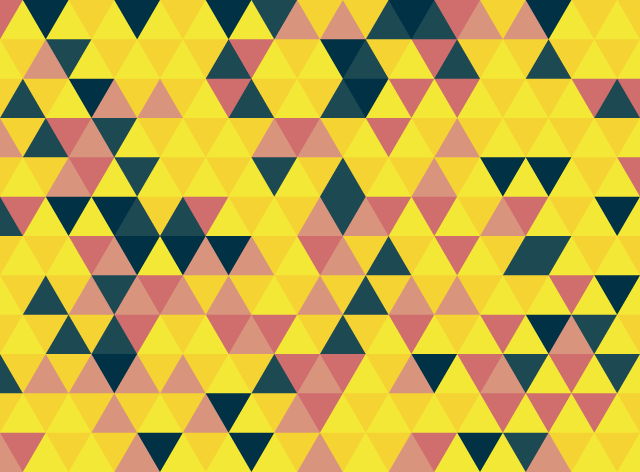
This pattern is drawn by a Shadertoy shader. Its source:

```glsl
const vec2 REPEATS = vec2(14.0, 12.0);   // triangles across, rows down
const float DARK_SHARE = 0.18;
const float ROSE_SHARE = 0.26;
const float DEEP_SHARE = 0.6;            // navy among dark down triangles
const int SAMPLES = 4;                   // smoothing samples per axis
const float SEED = 3.7;

const vec3 LEMON  = vec3(0.955, 0.910, 0.212);
const vec3 GOLD   = vec3(0.960, 0.828, 0.200);
const vec3 SALMON = vec3(0.850, 0.580, 0.490);
const vec3 ROSE   = vec3(0.815, 0.430, 0.430);
const vec3 TEAL   = vec3(0.112, 0.285, 0.325);
const vec3 NAVY   = vec3(0.000, 0.192, 0.270);

float hash(vec3 p) {
    return fract(sin(dot(p, vec3(127.1, 311.7, 74.7)) + SEED) * 43758.545);
}

// Each direction has its own light, rosy and dark shade
vec3 triangleColour(vec2 cell, bool pointsDown) {
    float side = pointsDown ? 1.0 : 0.0;
    float pick = hash(vec3(cell, side));
    if (pick < DARK_SHARE) {
        bool deep = pointsDown && hash(vec3(cell, 2.0)) < DEEP_SHARE;
        return deep ? NAVY : TEAL;
    }
    if (pick < DARK_SHARE + ROSE_SHARE) return pointsDown ? ROSE : SALMON;
    return pointsDown ? GOLD : LEMON;
}

vec3 tiling(vec2 uv) {
    vec2 p = uv * REPEATS;
    float row = floor(p.y);
    float rise = p.y - row;

    // Alternate rows shift by half a base; shear turns each pair into a square
    float shift = 0.5 * (1.0 - mod(row, 2.0));
    float sheared = p.x - shift - 0.5 * rise;
    vec2 cell = vec2(floor(sheared), row);
    bool pointsDown = fract(sheared) + rise > 1.0;
    return triangleColour(cell, pointsDown);
}

void mainImage(out vec4 fragColor, in vec2 fragCoord) {
    // Average a grid of samples to smooth the edges
    vec3 sum = vec3(0.0);
    for (int y = 0; y < SAMPLES; y++) {
        for (int x = 0; x < SAMPLES; x++) {
            vec2 jitter = (vec2(x, y) + 0.5) / float(SAMPLES) - 0.5;
            sum += tiling((fragCoord + jitter) / iResolution.xy);
        }
    }
    fragColor = vec4(sum / float(SAMPLES * SAMPLES), 1.0);
}
```
